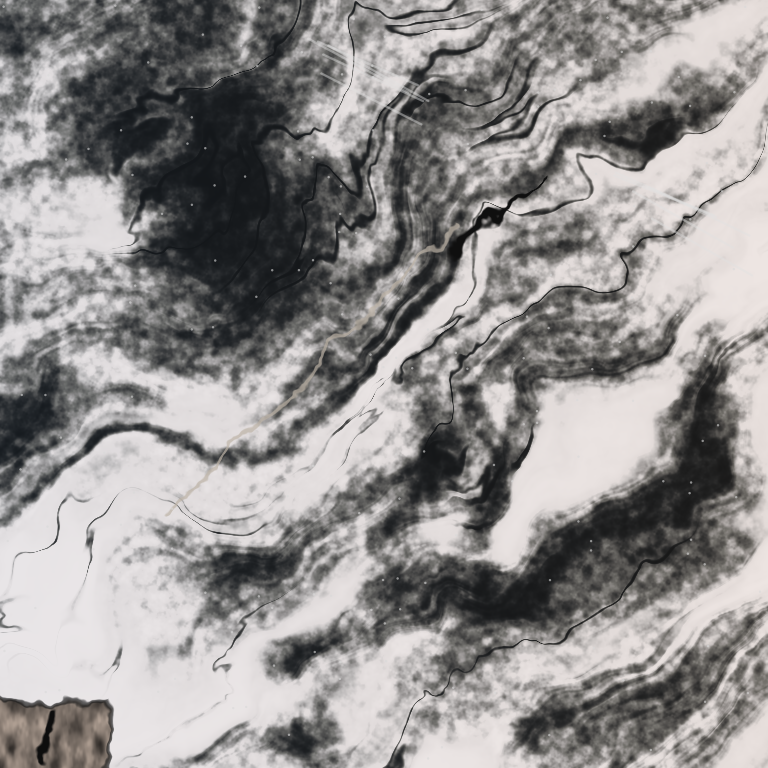
This texture is drawn by a Shadertoy shader. Its source:

```glsl
// Black, grey and white marble slab with folded diagonal bands, cracks and grain.

float hash(vec2 p) {
    vec3 h = fract(vec3(p.xyx) * 0.1031);
    h += dot(h, h.yzx + 33.33);
    return fract((h.x + h.y) * h.z);
}

// Signed value noise, -1 to 1.
float noise(vec2 p) {
    vec2 cell = floor(p), f = fract(p);
    f = f * f * f * (f * (f * 6.0 - 15.0) + 10.0);
    float low = mix(hash(cell), hash(cell + vec2(1, 0)), f.x);
    float high = mix(hash(cell + vec2(0, 1)), hash(cell + vec2(1, 1)), f.x);
    return 2.0 * mix(low, high, f.y) - 1.0;
}

float fbm(vec2 p, int octaves) {
    float sum = 0.0, amplitude = 0.5;
    for (int i = 0; i < octaves; i++) {
        sum += amplitude * noise(p);
        p = mat2(1.6, 1.2, -1.2, 1.6) * p + 17.3;
        amplitude *= 0.5;
    }
    return sum;
}

vec2 warp(vec2 p, float frequency, float amount) {
    return p + amount * vec2(fbm(p * frequency + 3.1, 4), fbm(p * frequency + 41.7, 4));
}

// Soft rotated ellipse: 1 at the centre, fading outwards.
float softEllipse(vec2 p, vec2 centre, vec2 radii, float angle) {
    float c = cos(angle), s = sin(angle);
    vec2 d = mat2(c, -s, s, c) * (p - centre) / radii;
    return exp(-dot(d, d));
}

// Distance to segment ab in x, position along it in y.
vec2 segment(vec2 p, vec2 a, vec2 b) {
    float t = clamp(dot(p - a, b - a) / dot(b - a, b - a), 0.0, 1.0);
    return vec2(length(p - mix(a, b, t)), t);
}

float stroke(float dist, float width) {
    return 1.0 - smoothstep(0.4 * width, width + 0.001, dist);
}

// Large folded masses: centre and radii, then angle and lightness.
const int MASSES = 12;
const vec4 MASS_SHAPE[MASSES] = vec4[](
    vec4(0.67, 0.25, 0.18, 0.055), vec4(0.77, 0.10, 0.16, 0.07),
    vec4(0.58, 0.40, 0.03, 0.14), vec4(0.67, 0.42, 0.03, 0.13),
    vec4(0.79, 0.58, 0.09, 0.09), vec4(0.88, 0.42, 0.04, 0.15),
    vec4(0.35, 0.27, 0.065, 0.04), vec4(0.45, 0.15, 0.06, 0.03),
    vec4(0.36, 0.03, 0.15, 0.03), vec4(0.66, 0.92, 0.25, 0.13),
    vec4(0.20, 0.83, 0.10, 0.12), vec4(0.10, 0.75, 0.09, 0.05));
const vec2 MASS_TONE[MASSES] = vec2[](
    vec2(0.45, -2.8), vec2(0.3, -2.0), vec2(-0.15, -2.4), vec2(0.1, -2.3),
    vec2(0.6, -1.7), vec2(-0.3, -2.0), vec2(0.6, -2.5), vec2(0.2, -2.7),
    vec2(0.0, -1.8), vec2(0.5, 1.15), vec2(0.0, -1.1), vec2(0.4, 1.1));

float massTone(vec2 p) {
    float tone = 0.0;
    for (int i = 0; i < MASSES; i++)
        tone += MASS_TONE[i].y * softEllipse(p, MASS_SHAPE[i].xy, MASS_SHAPE[i].zw, MASS_TONE[i].x);
    return tone;
}

// Mineral colours from black to white over a level of 0 to 1.
vec3 marbleColor(float level) {
    const vec3 colors[7] = vec3[](vec3(0.08, 0.09, 0.10), vec3(0.14, 0.15, 0.16), vec3(0.30),
        vec3(0.44, 0.44, 0.43), vec3(0.59, 0.58, 0.58), vec3(0.74, 0.73, 0.73), vec3(0.88, 0.86, 0.86));
    const float stops[7] = float[](0.0, 0.055, 0.175, 0.32, 0.475, 0.635, 0.80);
    vec3 color = colors[0];
    for (int i = 1; i < 7; i++)
        color = mix(color, colors[i], clamp((level - stops[i - 1]) / (stops[i] - stops[i - 1]), 0.0, 1.0));
    return color + 0.04 * smoothstep(0.8, 1.0, level);
}

float marbleTone(vec2 uv) {
    vec2 q = warp(warp(uv, 3.0, 0.14), 9.0, 0.05);
    // Height above the curved flow line that all bands follow.
    float across = q.y - (0.25 + 0.35 * q.x + 0.35 * q.x * q.x);
    float slab = smoothstep(0.06, 0.16, across);
    float bands = 0.95 + 3.0 * fbm(vec2(q.x * 2.2, across * 7.0) + 5.0, 5);
    float clouds = -0.45 + 2.5 * fbm(vec2(q.x * 4.0, across * 7.0) + 23.0, 5);
    float tone = mix(bands, clouds, slab) + massTone(q);

    // Dark seam and thin veins along the flow.
    float seam = (across - 0.07) / 0.022;
    tone -= (1.6 + noise(q * 6.0)) * exp(-seam * seam);
    float vein = 1.0 - smoothstep(0.0, 0.035, abs(fbm(vec2(q.x * 2.5, across * 9.0) + 61.0, 4)));
    tone -= 1.7 * vein * smoothstep(-0.2, 0.4, noise(uv * 4.0 + 9.0));

    // Streaks and grain, weaker in the white stone.
    float roughness = 1.0 - 0.85 * smoothstep(0.2, 1.2, tone);
    float streaks = fbm(vec2(q.x * 7.0, across * 40.0), 3);
    float grain = fbm(uv * 85.0, 3);
    return tone + roughness * (1.5 * streaks + 1.2 * grain);
}

void mainImage(out vec4 fragColor, in vec2 fragCoord) {
    vec2 uv = fragCoord / iResolution.xy;
    vec3 color = marbleColor(1.0 / (1.0 + exp(-1.7 * marbleTone(uv))));
    color += 0.02 * (uv.x - 0.4) * vec3(1.0, 0.0, -1.0);

    // Black fissure and pale mineral crack.
    vec2 jagged = warp(uv, 22.0, 0.022);
    vec2 fissure = segment(jagged, vec2(0.58, 0.67), vec2(0.72, 0.77));
    color = mix(color, vec3(0.06), stroke(fissure.x, 0.008 * (1.1 - fissure.y)));
    vec2 crack = segment(jagged, vec2(0.21, 0.33), vec2(0.59, 0.70));
    color = mix(color, vec3(0.74, 0.70, 0.65), 0.7 * stroke(crack.x, 0.003));

    // Fine pale scratches in two clusters.
    for (int i = 0; i < 10; i++) {
        float k = float(i);
        vec2 start = mix(vec2(0.35, 0.87), vec2(0.79, 0.70), mod(k, 2.0));
        start += 0.08 * vec2(hash(vec2(k, 1.0)), hash(vec2(k, 2.0)));
        vec2 end = start + vec2(0.13, -0.05 - 0.03 * hash(vec2(k, 3.0)));
        color = mix(color, vec3(0.88), 0.45 * stroke(segment(uv, start, end).x, 0.0014));
    }

    // Scattered white specks.
    vec2 cell = floor(uv * 55.0);
    vec2 offset = fract(uv * 55.0) - 0.25 - 0.5 * vec2(hash(cell), hash(cell + 71.0));
    float speck = 1.0 - smoothstep(0.04, 0.13, length(offset));
    color = mix(color, vec3(0.85), 0.6 * speck * step(0.93, hash(cell + 37.0)));

    // Broken brown corner.
    vec2 corner = jagged - vec2(0.14, 0.09);
    float edge = max(corner.x, corner.y);
    vec3 rubble = vec3(0.43, 0.39, 0.36) * (1.0 + 0.9 * fbm(uv * vec2(70.0, 35.0), 3));
    color = mix(color, rubble, 1.0 - smoothstep(-0.002, 0.002, edge));
    color = mix(color, vec3(0.12), 0.7 * stroke(abs(edge), 0.004));
    color = mix(color, vec3(0.05), stroke(segment(jagged, vec2(0.06, 0.01), vec2(0.07, 0.08)).x, 0.007));

    fragColor = vec4(clamp(color, 0.0, 1.0), 1.0);
}
```
